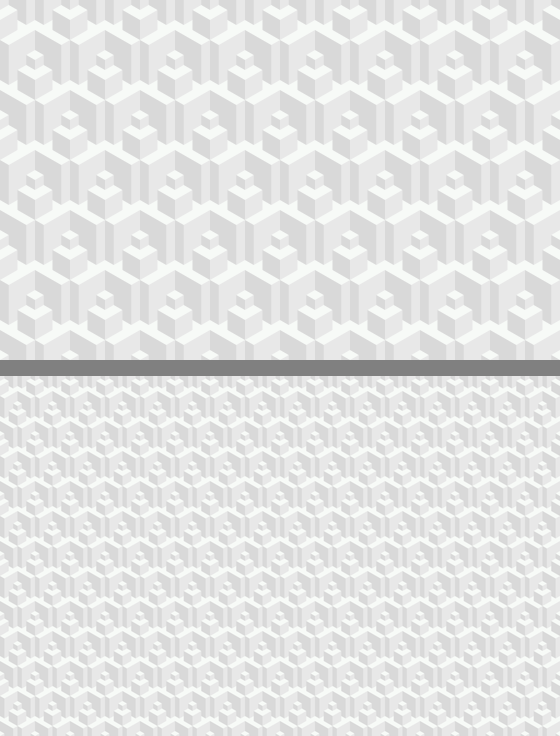
Top: one tile. Bottom: repeated 2 by 2.
This pattern is drawn by a WebGL 1 fragment shader. Its source:

```glsl
precision highp float;

uniform vec2 u_resolution;

const vec2 REPEATS = vec2(8.0, 3.0);        // cells per canvas, two staggered motifs each
const vec2 CELL = vec2(8.0, 24.0);          // cell size in isometric units (all slopes are 1)
const vec2 MOTIF_ORIGIN = vec2(4.0, 4.0);   // foot of the first large cube
const vec2 CELL_MARGIN = vec2(4.0, 5.0);    // room kept left of and below the foot

const float WALL_FOLD = 3.0;                // distance of the wall fold from the axis
const float WALL_BASE = 3.0;
const float WALL_HEIGHT = 8.0;
const float LARGE_RADIUS = 2.0;
const float SMALL_RADIUS = 1.0;
const float SMALL_BASE = 6.0;

const vec3 TOP_COLOR = vec3(0.97, 0.98, 0.97);
const vec3 LIGHT_COLOR = vec3(0.91);
const vec3 DARK_COLOR = vec3(0.85);

// Antialiased half plane: 0 outside, 1 inside
float inside(float d, float width) {
  return clamp(d / width + 0.5, 0.0, 1.0);
}

// Antialiased sign: -1 to 1
float side(float d, float width) {
  return 2.0 * inside(d, width) - 1.0;
}

// Folded wall; alternate panels face the light
vec3 paintWall(vec3 color, vec2 p, float upright, float slanted) {
  float ax = abs(p.x);
  float h = p.y - WALL_BASE - abs(ax - WALL_FOLD);
  float mask = inside(h, slanted) * inside(WALL_HEIGHT - h, slanted);
  float facing = side(p.x, upright) * side(WALL_FOLD - ax, upright)
               * side(0.5 * CELL.x - ax, upright);
  return mix(color, mix(LIGHT_COLOR, DARK_COLOR, 0.5 + 0.5 * facing), mask);
}

// Isometric cube standing with its front corner at the origin
vec3 paintCube(vec3 color, vec2 p, float radius, float upright, float slanted) {
  float ax = abs(p.x);
  float mask = inside(radius - ax, upright) * inside(p.y - ax, slanted)
             * inside(4.0 * radius - ax - p.y, slanted);
  vec3 face = mix(DARK_COLOR, LIGHT_COLOR, inside(p.x, upright));
  face = mix(face, TOP_COLOR, inside(p.y - 2.0 * radius - ax, slanted));
  return mix(color, face, mask);
}

void main() {
  vec2 scale = REPEATS * CELL / u_resolution;
  vec2 p = gl_FragCoord.xy * scale - MOTIF_ORIGIN;

  // Pixel footprint across vertical and sloping edges
  float upright = scale.x;
  float slanted = length(scale);

  // Two interleaved lattices form the staggered rows
  vec3 color = TOP_COLOR;
  for (int i = 0; i < 2; i++) {
    vec2 shifted = p - 0.5 * CELL * float(i);
    vec2 q = mod(shifted + CELL_MARGIN, CELL) - CELL_MARGIN;
    color = paintWall(color, q, upright, slanted);
    color = paintCube(color, q, LARGE_RADIUS, upright, slanted);
    color = paintCube(color, q - vec2(0.0, SMALL_BASE), SMALL_RADIUS, upright, slanted);
  }

  gl_FragColor = vec4(color, 1.0);
}
```
